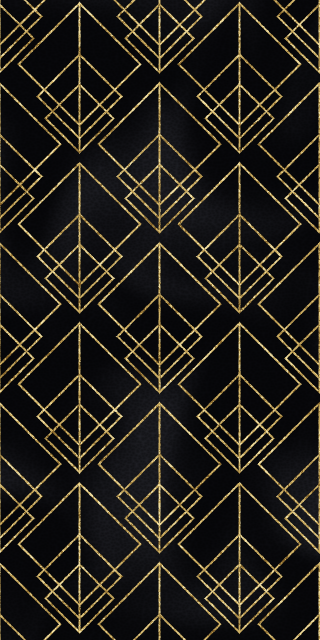
Reproduce this pattern procedurally as a Shadertoy shader.

```glsl
// Art deco lattice of gold foil lines on black leather: nested diamonds on a spine.
// One motif is a distance function, repeated on two interleaved square grids;
// cellular noise gives foil flecks and grain, layered sines give the soft sheen.

const float REPEATS_ACROSS = 2.0;
const float LINE_WIDTH = 0.0122;   // in units of one repeat

vec2 hash2(vec2 cell) {
    vec3 h = fract(cell.xyx * vec3(0.1031, 0.1030, 0.0973));
    h += dot(h, h.yzx + 33.33);
    return fract((h.xx + h.yz) * h.zy);
}

// Cellular noise: x is the distance to the nearest point, y a random value of that point
vec2 cellular(vec2 p) {
    vec2 base = floor(p);
    vec2 nearest = vec2(9.0, 0.0);
    for (int j = -1; j <= 1; j++) {
        for (int i = -1; i <= 1; i++) {
            vec2 cell = base + vec2(i, j);
            vec2 rnd = hash2(cell);
            float d = length(cell + rnd - p);
            if (d < nearest.x) nearest = vec2(d, hash2(cell + 71.0).x);
        }
    }
    return nearest;
}

// Warped sines, roughly -1 to 1
float sheen(vec2 p) {
    float sum = 0.0;
    float amp = 0.5;
    for (int i = 0; i < 4; i++) {
        p = mat2(0.8, 0.6, -0.6, 0.8) * p + 0.7;
        p += 0.45 * sin(p.yx * 1.3);
        sum += amp * sin(p.x) * cos(p.y);
        amp *= 0.65;
        p *= 1.45;
    }
    return sum * 1.3;
}

float diamondOutline(vec2 p, float centerY, float radius) {
    return abs(abs(p.x) + abs(p.y - centerY) - radius) * 0.70711;
}

float spine(vec2 p, float len) {
    return length(vec2(p.x, p.y - clamp(p.y, 0.0, len)));
}

// Motif hangs down from its apex at the origin
float motif(vec2 p) {
    float d = diamondOutline(p, 0.380, 0.380);
    d = min(d, diamondOutline(p, 0.582, 0.262));
    d = min(d, diamondOutline(p, 0.719, 0.212));
    return min(d, spine(p, 0.931));
}

// Square grid of motifs, one of them with its apex at the given point
float motifGrid(vec2 p, vec2 apex) {
    const vec2 margin = vec2(0.5, 0.034);
    return motif(fract(p - apex + margin) - margin);
}

vec3 leather(vec2 p) {
    float glow = smoothstep(-0.35, 0.95, sheen(p * 2.6 + vec2(1.4, 0.3)));
    float grain = cellular(p * vec2(48.0, 62.0)).x - 0.5;
    vec3 base = mix(vec3(0.026, 0.027, 0.037), vec3(0.098, 0.100, 0.118), glow);
    return base * (1.0 + 0.45 * grain);
}

vec3 goldFoil(vec2 p) {
    float fleck = cellular(p * 85.0).y;
    float band = 0.5 + 0.5 * sheen(p * 9.0 + 4.0);
    float shine = clamp(0.65 * fleck + 0.45 * band, 0.0, 1.0);
    vec3 gold = mix(vec3(0.50, 0.37, 0.14), vec3(0.80, 0.68, 0.38), smoothstep(0.0, 0.55, shine));
    return mix(gold, vec3(0.95, 0.88, 0.64), smoothstep(0.55, 0.95, shine));
}

void mainImage(out vec4 fragColor, in vec2 fragCoord) {
    // One unit is one repeat; y runs downward from the top edge
    float pixel = REPEATS_ACROSS / iResolution.x;
    vec2 p = vec2(fragCoord.x, iResolution.y - fragCoord.y) * pixel;

    // Two grids, half a repeat apart both ways
    float d = min(motifGrid(p, vec2(0.497, 0.021)), motifGrid(p, vec2(0.997, 0.521)));

    // Slightly worn line edges
    float wear = (cellular(p * 60.0 + 19.0).y - 0.5) * 0.0022;
    float line = clamp(0.5 + (0.5 * LINE_WIDTH + wear - d) / pixel, 0.0, 1.0);

    fragColor = vec4(mix(leather(p), goldFoil(p), line), 1.0);
}
```
